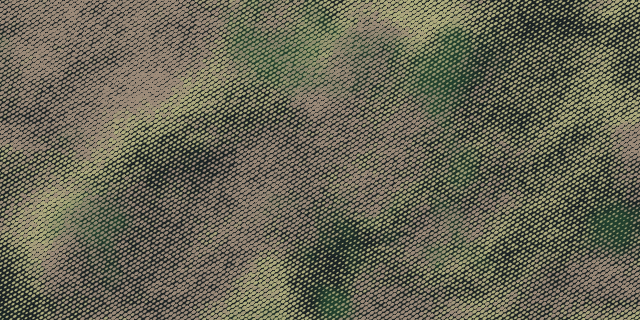
Reproduce this texture procedurally as a Shadertoy shader.

```glsl
// Coarse woven cloth with slanting camouflage clouds in olive, mauve, green and navy.

float hash(vec2 p) {
    return fract(sin(dot(p, vec2(127.1, 311.7))) * 43758.5453);
}

float noise(vec2 p) {
    vec2 i = floor(p), f = fract(p);
    f = f * f * (3.0 - 2.0 * f);
    return mix(mix(hash(i), hash(i + vec2(1, 0)), f.x),
               mix(hash(i + vec2(0, 1)), hash(i + vec2(1, 1)), f.x), f.y);
}

float fbm(vec2 p) {
    float sum = 0.0, amp = 0.54;
    for (int i = 0; i < 4; i++) {
        sum += amp * noise(p);
        p = mat2(0.96, 0.28, -0.28, 0.96) * p * 2.0 + 7.3;
        amp *= 0.5;
    }
    return sum;
}

vec2 rotate(vec2 p, float angle) {
    float c = cos(angle), s = sin(angle);
    return vec2(c * p.x + s * p.y, c * p.y - s * p.x);
}

// Height of rising dashes in staggered falling rows, with a random value per dash
vec2 weave(vec2 p) {
    vec2 grid = rotate(p, -0.6) / vec2(0.0128, 0.0142);
    grid.x += 0.5 * mod(floor(grid.y), 2.0);
    vec2 cell = floor(grid);
    vec2 local = fract(grid) - 0.5;
    local += 0.18 * (vec2(hash(cell + 3.1), hash(cell + 8.7)) - 0.5);
    vec2 dash = rotate(local, 1.1);
    float height = 0.45 - length(dash * vec2(0.9, 1.45));
    return vec2(height, hash(cell));
}

void mainImage(out vec4 fragColor, in vec2 fragCoord) {
    vec2 p = fragCoord / iResolution.y;

    // Clouds stretched along the rising diagonal
    vec2 drift = rotate(p, 0.55) * vec2(3.0, 5.6);
    drift += 0.7 * (noise(p * 6.0 + 20.0) - 0.5);
    float tone = fbm(drift + 4.0) - 0.5;
    float hue = fbm(drift * 0.8 + 31.0);
    float greenPatch = smoothstep(0.56, 0.76, fbm(p * 3.6 + 57.0));

    // Lit dashes swell in bright clouds and shrink in dark ones
    vec2 thread = weave(p);
    float level = 1.35 * thread.x + 0.85 * tone + 0.07
                + 0.22 * (thread.y - 0.5) - 0.09 * greenPatch;
    float lit = smoothstep(-0.3, 0.3, level);

    // Yarn colours
    float mauveShare = smoothstep(0.36, 0.64, hue + 0.4 * tone + 0.2 * (thread.y - 0.5));
    vec3 yarn = mix(vec3(0.70, 0.69, 0.50), vec3(0.62, 0.55, 0.48), mauveShare);
    yarn = mix(yarn, vec3(0.46, 0.52, 0.36), 0.4 * greenPatch);
    vec3 gap = mix(vec3(0.10, 0.13, 0.14), vec3(0.13, 0.25, 0.18), greenPatch);

    fragColor = vec4(mix(gap, yarn, lit), 1.0);
}
```
